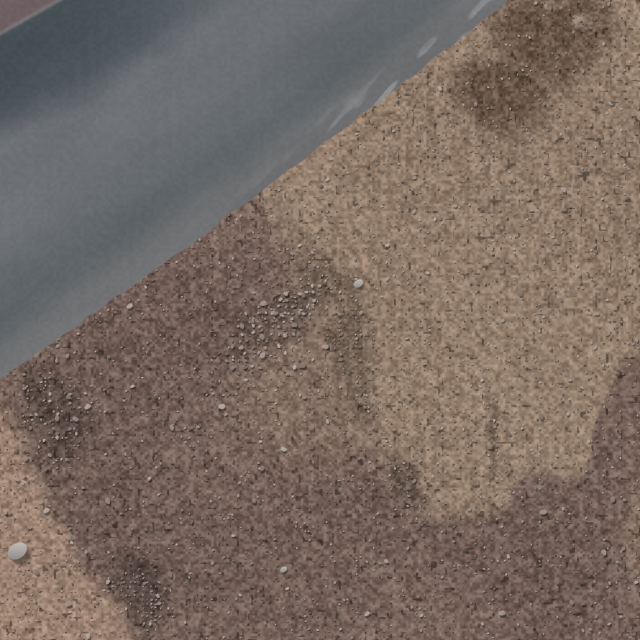
A Shadertoy shader for this texture:

```glsl
float hash(vec2 p) {
    return fract(sin(dot(p, vec2(127.1, 311.7))) * 43758.545);
}

float noise(vec2 p) {
    vec2 i = floor(p), f = fract(p);
    f = f * f * (3.0 - 2.0 * f);
    return mix(mix(hash(i), hash(i + vec2(1, 0)), f.x),
               mix(hash(i + vec2(0, 1)), hash(i + vec2(1, 1)), f.x), f.y);
}

float fbm(vec2 p) {
    float sum = 0.0, amp = 0.5;
    for (int i = 0; i < 5; i++) {
        sum += amp * noise(p);
        p = mat2(1.6, 1.2, -1.2, 1.6) * p + 7.3;
        amp *= 0.5;
    }
    return sum / 0.97;
}

vec2 rotate(vec2 p, float angle) {
    float c = cos(angle), s = sin(angle);
    return vec2(c * p.x + s * p.y, c * p.y - s * p.x);
}

// Soft rotated ellipse: 1 at the centre, 0 outside
float patchMask(vec2 p, vec2 centre, vec2 size, float angle) {
    return 1.0 - smoothstep(0.45, 1.25, length(rotate(p - centre, angle) / size));
}

float below(float value, float limit, float soft) {
    return 1.0 - smoothstep(limit - soft, limit + soft, value);
}

// Scattered stones: x is coverage, y is a random shade
vec2 pebbles(vec2 p, float scale, float density, float seed, float pixel) {
    vec2 cell = floor(p * scale), id = cell + seed;
    vec2 jitter = vec2(hash(id + 3.1), hash(id + 8.7)) - 0.5;
    vec2 q = rotate(fract(p * scale) - 0.5 - jitter * 0.35, 6.28 * hash(id + 5.3));
    float radius = mix(0.16, 0.34, hash(id + 1.9));
    float d = length(q * vec2(1.0, 1.4)) - radius + 0.08 * (noise(q * 7.0 + id) - 0.5);
    float aa = scale * pixel;
    return vec2(below(d, 0.0, aa) * step(hash(id), density), hash(id + 12.4));
}

vec3 addPebbles(vec3 col, vec2 p, float scale, float density, float seed, float pixel) {
    vec2 shade = pebbles(p + vec2(-0.12, 0.22) / scale, scale, density, seed, pixel);
    vec2 stone = pebbles(p, scale, density, seed, pixel);
    col *= 1.0 - 0.38 * shade.x;
    vec3 tint = mix(vec3(0.48, 0.43, 0.40), vec3(0.76, 0.72, 0.69), stone.y);
    return mix(col, tint, stone.x * 0.85);
}

vec3 addStone(vec3 col, vec2 p, vec2 centre, float radius, float pixel) {
    vec2 q = rotate(p - centre, 0.6) * vec2(0.85, 1.2);
    vec2 s = p - centre - vec2(0.4, -0.5) * radius;
    col *= 1.0 - 0.35 * below(length(s), radius, radius * 0.4);
    float light = 0.66 + 0.1 * clamp((p.y - centre.y) / radius, -1.0, 1.0);
    return mix(col, vec3(1.0, 0.97, 0.95) * light, below(length(q), radius, pixel));
}

vec3 concrete(vec2 p, float height) {
    float wear = fbm(rotate(p, 0.6) * vec2(4.0, 12.0));
    float cloud = fbm(p * 7.0 + 4.0) - 0.5;
    vec3 col = mix(vec3(0.37, 0.395, 0.41), vec3(0.435, 0.445, 0.46),
                   smoothstep(0.05, 0.27, height + 0.10 * cloud));
    // Paler strip along the foot
    col = mix(col, vec3(0.46, 0.455, 0.46), 0.75 * below(height, 0.065 + 0.03 * cloud, 0.04));
    // Dark upper band, fading to the right
    float band = smoothstep(-0.035, 0.055, p.y - 0.79 - 0.56 * p.x + 0.08 * cloud);
    col = mix(col, vec3(0.285, 0.32, 0.34), band * below(p.x, 0.32, 0.18));
    // Far corner beyond the rim
    float rim = p.y - 0.947 - 0.57 * p.x;
    col = mix(col, vec3(0.43, 0.375, 0.385), smoothstep(-0.006, 0.006, rim));
    col += 0.11 * below(abs(rim), 0.003, 0.004);
    // Pale scuffs near the ground edge
    float scuff = smoothstep(0.58, 0.82, noise(rotate(p, 0.85) * vec2(22.0, 100.0)));
    col += 0.13 * scuff * below(height, 0.035, 0.03) * smoothstep(0.3, 0.65, p.x);
    return col + 0.07 * (wear - 0.5) + 0.025 * (noise(p * 210.0) - 0.5);
}

vec3 soil(vec2 p, float height, float pixel) {
    vec2 q = p + 0.055 * (vec2(fbm(p * 15.0), fbm(p * 15.0 + 31.0)) - 0.5);
    vec3 col = mix(vec3(0.585, 0.495, 0.425), vec3(0.64, 0.55, 0.475), fbm(p * 5.0));
    // Damp ground on the left, along the bottom and at the right edge
    float left = below(q.x, 0.42 + 0.5 * (0.66 - q.y), 0.045);
    float shore = 0.2 + 0.06 * smoothstep(0.78, 0.82, q.x) + 0.18 * smoothstep(0.92, 0.96, q.x);
    float damp = max(left, below(q.y, shore, 0.018) * smoothstep(0.5, 0.62, q.x));
    vec3 dampColor = mix(vec3(0.43, 0.355, 0.325), vec3(0.53, 0.445, 0.405), fbm(p * 6.0 + 9.0));
    dampColor = mix(dampColor, vec3(0.57, 0.48, 0.425), 0.75 * patchMask(q, vec2(0.49, 0.38), vec2(0.15, 0.12), -0.7));
    col = mix(col, dampColor, damp);
    col = mix(col, vec3(0.65, 0.545, 0.475), below(q.x, 0.2 - 0.53 * q.y, 0.018));
    col = mix(col, vec3(0.59, 0.49, 0.43), 0.7 * patchMask(q, vec2(1.0, 0.16), vec2(0.02, 0.08), 0.0));
    // Brown stain with a bleached spot
    float stain = max(patchMask(q, vec2(0.86, 0.96), vec2(0.11, 0.10), 0.3),
                      patchMask(q, vec2(0.785, 0.85), vec2(0.075, 0.075), 0.7));
    col = mix(col, vec3(0.42, 0.345, 0.29), 0.9 * stain);
    float bleach = patchMask(q, vec2(0.86, 0.965), vec2(0.065, 0.055), 0.0);
    col = mix(col, vec3(0.66, 0.59, 0.53), bleach * smoothstep(0.5, 0.66, fbm(p * 32.0)));
    // Loose gravel and dark debris
    float heap = patchMask(q, vec2(0.435, 0.485), vec2(0.105, 0.045), 0.6);
    float side = patchMask(q, vec2(0.085, 0.355), vec2(0.05, 0.09), 0.3);
    float arc = max(patchMask(q, vec2(0.56, 0.44), vec2(0.035, 0.11), 0.25),
                    patchMask(q, vec2(0.51, 0.56), vec2(0.06, 0.04), -0.6));
    float crack = max(patchMask(q, vec2(0.767, 0.31), vec2(0.009, 0.07), 0.0),
                      patchMask(q, vec2(0.63, 0.24), vec2(0.02, 0.045), 0.3));
    float corner = patchMask(q, vec2(0.22, 0.07), vec2(0.05, 0.07), 0.4);
    float debris = max(max(side, arc), max(crack, corner));
    col *= 1.0 - 0.2 * max(debris, heap * 0.6);
    col *= 1.0 - 0.12 * below(height, -0.005, 0.015) * 0.5;
    // Sand grain in two sizes
    float grain = noise(p * 250.0) - 0.5 + 0.7 * (noise(p * 130.0 + 17.0) - 0.5);
    col += vec3(0.17, 0.16, 0.15) * grain;
    col *= 1.0 - 0.35 * smoothstep(0.76, 0.95, noise(p * 175.0 + 53.0));
    col = addPebbles(col, p, 150.0, 0.09 + 0.25 * max(heap, debris), 21.0, pixel);
    col = addPebbles(col, p, 95.0, 0.02 + 0.65 * heap + 0.2 * debris, 47.0, pixel);
    col = addPebbles(col, p, 62.0, 0.006 + 0.5 * heap + 0.06 * side, 83.0, pixel);
    col = addStone(col, p, vec2(0.027, 0.139), 0.014, pixel);
    col = addStone(col, p, vec2(0.56, 0.557), 0.007, pixel);
    return addStone(col, p, vec2(0.443, 0.11), 0.005, pixel);
}

void mainImage(out vec4 fragColor, in vec2 fragCoord) {
    vec2 p = fragCoord / iResolution.xy;
    float pixel = 1.0 / iResolution.y;
    float edge = 0.408 + 0.745 * p.x - 0.07 * p.x * (0.794 - p.x);
    float height = p.y - edge + 0.006 * (noise(p * 45.0) - 0.5);
    vec3 ground = soil(p, height, pixel);
    vec3 wall = concrete(p, height);
    fragColor = vec4(mix(ground, wall, smoothstep(-0.0025, 0.0025, height)), 1.0);
}
```
